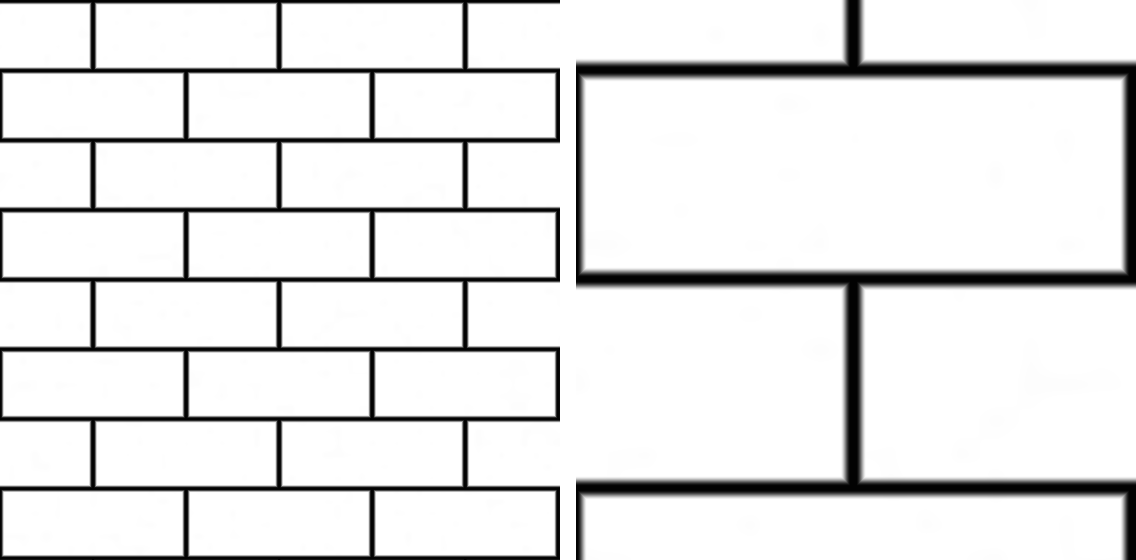
Left, the full canvas; right, a detail of the centre.
Write a WebGL 2 fragment shader that draws this pattern.

```glsl
#version 300 es
precision highp float;

#define BRICK_SIZE vec2(0.3323, 0.1244)
#define WALL_ORIGIN vec2(0.0, 0.0030)
#define JOINT_HALF_WIDTH vec2(0.0047, 0.0042)
#define EDGE_SOFTNESS 0.0030
#define FACE_COLOR vec3(1.0)
#define JOINT_COLOR vec3(0.008)
#define MOTTLE_CELLS 48.0
#define MOTTLE_AMOUNT 0.008

uniform vec2 u_resolution;
out vec4 fragColor;

float hash(vec2 cell) {
    vec3 p = fract(vec3(cell.xyx) * 0.1031);
    p += dot(p, p.yzx + 33.33);
    return fract((p.x + p.y) * p.z);
}

float valueNoise(vec2 p) {
    vec2 cell = floor(p);
    vec2 f = fract(p);
    f = f * f * (3.0 - 2.0 * f);
    float low = mix(hash(cell), hash(cell + vec2(1.0, 0.0)), f.x);
    float high = mix(hash(cell + vec2(0.0, 1.0)), hash(cell + 1.0), f.x);
    return mix(low, high, f.y);
}

// Signed distance to the nearest joint, negative inside it
float jointDistance(vec2 uv) {
    vec2 grid = (uv - WALL_ORIGIN) / BRICK_SIZE;
    // Every second course shifts by half a brick
    grid.x += 0.5 * mod(floor(grid.y), 2.0);
    vec2 toJoint = (0.5 - abs(fract(grid) - 0.5)) * BRICK_SIZE;
    vec2 d = toJoint - JOINT_HALF_WIDTH;
    return min(d.x, d.y);
}

void main() {
    vec2 uv = gl_FragCoord.xy / u_resolution;
    float pixel = 1.0 / min(u_resolution.x, u_resolution.y);
    float softness = max(EDGE_SOFTNESS, 0.75 * pixel);

    // Sparse, barely visible stains on the faces
    float stain = smoothstep(0.72, 1.0, valueNoise(uv * MOTTLE_CELLS));
    vec3 face = FACE_COLOR - MOTTLE_AMOUNT * stain;

    float faceMask = smoothstep(-softness, softness, jointDistance(uv));
    fragColor = vec4(mix(JOINT_COLOR, face, faceMask), 1.0);
}
```
